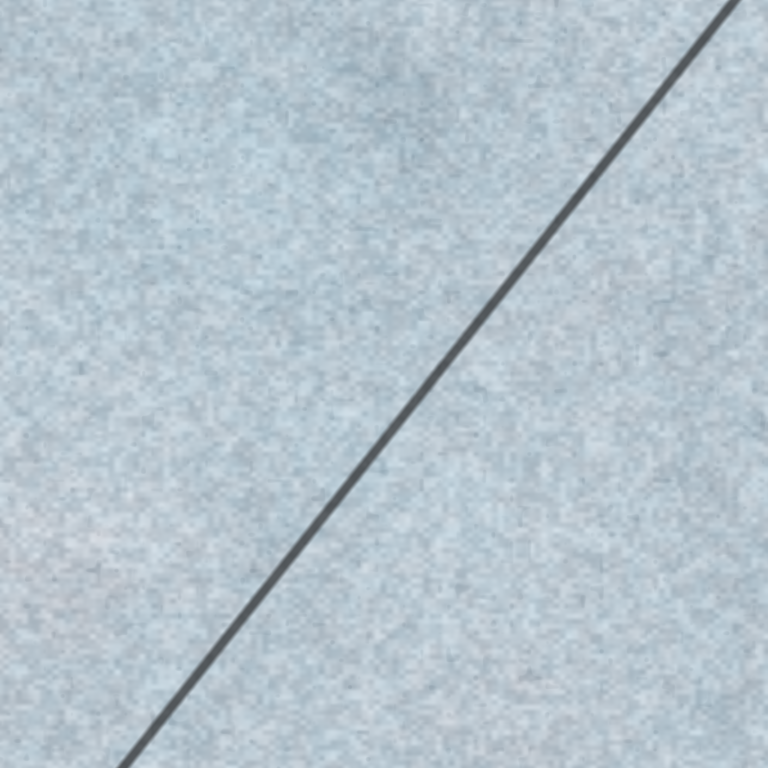
This texture is drawn by a WebGL 1 fragment shader. Its source:

```glsl
precision highp float;

uniform vec2 u_resolution;

const vec3 BASE_COLOR = vec3(0.722, 0.778, 0.816);
const vec3 WARM_SHIFT = vec3(0.035, 0.002, -0.006);
const vec3 COOL_SHIFT = vec3(-0.022, 0.004, 0.010);
const vec3 LINE_COLOR = vec3(0.325, 0.345, 0.360);
const vec2 LINE_START = vec2(0.160, 0.0);
const vec2 LINE_END = vec2(0.957, 1.0);
const float LINE_HALF_WIDTH = 0.0062;
const float LINE_SOFTNESS = 0.0036;
const float FINE_CELLS = 138.0;
const float FINE_AMOUNT = 0.105;
const float MEDIUM_AMOUNT = 0.075;
const float CLOUD_AMOUNT = 0.045;
const float TINT_AMOUNT = 0.030;

float hash(vec2 p) {
  vec3 q = fract(vec3(p.xyx) * 0.1031);
  q += dot(q, q.yzx + 33.33);
  return fract((q.x + q.y) * q.z);
}

float valueNoise(vec2 p) {
  vec2 cell = floor(p);
  vec2 f = fract(p);
  f = f * f * (3.0 - 2.0 * f);
  float low = mix(hash(cell), hash(cell + vec2(1.0, 0.0)), f.x);
  float high = mix(hash(cell + vec2(0.0, 1.0)), hash(cell + 1.0), f.x);
  return mix(low, high, f.y);
}

// Noise centred on zero
float grain(vec2 p) {
  return valueNoise(p) - 0.5;
}

float clouds(vec2 p) {
  float sum = 0.0;
  float weight = 0.5;
  for (int i = 0; i < 3; i++) {
    sum += weight * grain(p);
    p = p * 2.1 + 17.3;
    weight *= 0.5;
  }
  return sum;
}

// Soft elliptical patch, peak of one at its centre
float patchAt(vec2 p, vec2 center, vec2 radius, float lean) {
  vec2 d = p - center;
  d.x -= lean * d.y;
  d /= radius;
  return exp(-dot(d, d));
}

float segmentDistance(vec2 p, vec2 a, vec2 b) {
  vec2 dir = normalize(b - a);
  return abs(dot(p - a, vec2(-dir.y, dir.x)));
}

void main() {
  vec2 uv = gl_FragCoord.xy / u_resolution;

  // Mottled paper-like surface, slightly stretched sideways
  float fine = grain(uv * FINE_CELLS * vec2(0.9, 1.1) + 5.0);
  float medium = grain(uv * FINE_CELLS * 0.47 + 41.0);
  float shade = FINE_AMOUNT * fine + MEDIUM_AMOUNT * medium;
  shade += CLOUD_AMOUNT * clouds(uv * 9.0 + 3.0);

  // Sparse darker flecks
  float fleck = valueNoise(uv * FINE_CELLS * 0.62 + 83.0);
  shade -= 0.05 * smoothstep(0.80, 0.98, fleck);

  // Broad smudges and paler areas
  shade -= 0.045 * patchAt(uv, vec2(0.51, 0.88), vec2(0.055, 0.13), -0.35);
  shade -= 0.030 * patchAt(uv, vec2(0.92, 0.42), vec2(0.035, 0.15), -0.15);
  shade -= 0.035 * patchAt(uv, vec2(0.96, 0.10), vec2(0.022, 0.10), 0.0);
  shade -= 0.020 * patchAt(uv, vec2(0.03, 0.96), vec2(0.15, 0.10), 0.0);
  shade -= 0.015 * patchAt(uv, vec2(0.03, 0.09), vec2(0.10, 0.06), 0.0);
  shade += 0.022 * patchAt(uv, vec2(0.14, 0.33), vec2(0.11, 0.10), 0.4);
  shade += 0.012 * patchAt(uv, vec2(0.72, 0.28), vec2(0.22, 0.22), 0.0);

  // Warm and cool drift
  float warm = patchAt(uv, vec2(0.07, 0.26), vec2(0.13, 0.10), 0.4);
  warm += 0.6 * patchAt(uv, vec2(0.64, 0.08), vec2(0.13, 0.09), 0.0);
  warm += 0.4 * patchAt(uv, vec2(0.74, 0.62), vec2(0.09, 0.07), 0.0);
  float cool = patchAt(uv, vec2(0.30, 0.80), vec2(0.33, 0.25), 0.0);
  cool += 0.5 * patchAt(uv, vec2(0.45, 0.40), vec2(0.16, 0.12), 0.0);
  float tint = grain(uv * 46.0 + 29.0);
  vec3 color = BASE_COLOR + shade * vec3(1.05, 1.0, 0.95);
  color += 0.8 * WARM_SHIFT * warm + 0.6 * COOL_SHIFT * cool;
  color += TINT_AMOUNT * tint * vec3(1.0, 0.0, -0.3);

  // Diagonal dark line with a blurred rim
  float dist = segmentDistance(uv, LINE_START, LINE_END);
  float cover = 1.0 - smoothstep(LINE_HALF_WIDTH - LINE_SOFTNESS,
                                 LINE_HALF_WIDTH + LINE_SOFTNESS, dist);
  vec3 ink = LINE_COLOR + 0.35 * shade;
  color = mix(color, ink, cover);

  gl_FragColor = vec4(clamp(color, 0.0, 1.0), 1.0);
}
```
